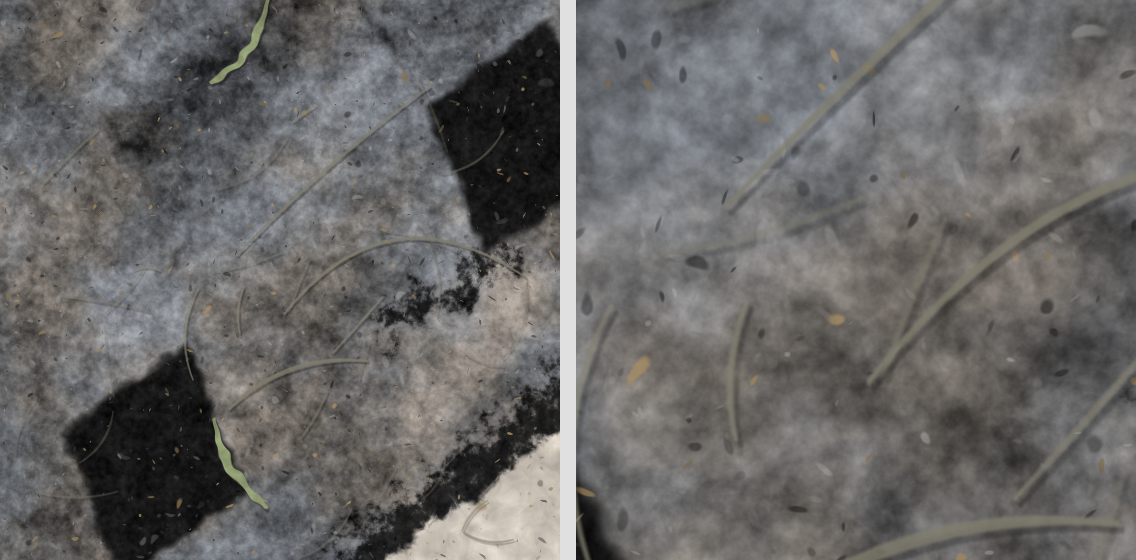
Left: the whole. Right: its middle third, enlarged.
Reproduce this texture procedurally as a Shadertoy shader.

```glsl
// Weathered grey paving with dark soil gaps, a pale stone corner, dry grass and litter.

const vec3 COOL_TINT  = vec3(0.965, 1.0, 1.05);
const vec3 WARM_TINT  = vec3(1.06, 1.0, 0.94);
const vec3 SOIL       = vec3(0.085);
const vec3 PALE_STONE = vec3(0.80, 0.765, 0.72);
const vec3 DRY_GRASS  = vec3(0.50, 0.49, 0.43);
const vec3 GREEN_LEAF = vec3(0.57, 0.62, 0.45);
const vec3 GRIT       = vec3(0.64, 0.64, 0.63);
const vec3 OCHRE      = vec3(0.62, 0.52, 0.36);
const float STONE_VALUE = 0.405;
const float SOFTNESS = 0.0017;
const int STRAND_COUNT = 30;

float hash(vec2 p) {
    vec3 q = fract(p.xyx * 0.1031);
    q += dot(q, q.yzx + 33.33);
    return fract((q.x + q.y) * q.z);
}

vec2 gradient(vec2 cell) {
    float angle = 6.2832 * hash(cell + 71.0);
    return vec2(cos(angle), sin(angle));
}

float noise(vec2 p) {
    vec2 i = floor(p), f = p - i, e = vec2(1, 0);
    vec2 u = f * f * f * (f * (f * 6.0 - 15.0) + 10.0);
    float low = mix(dot(gradient(i), f), dot(gradient(i + e), f - e), u.x);
    float high = mix(dot(gradient(i + e.yx), f - e.yx), dot(gradient(i + 1.0), f - 1.0), u.x);
    return mix(low, high, u.y);
}

float fbm(vec2 p) {
    float sum = 0.0, amp = 0.5;
    for (int k = 0; k < 5; k++) {
        sum += amp * noise(p);
        p = mat2(1.6, 1.2, -1.2, 1.6) * p + 17.3;
        amp *= 0.55;
    }
    return sum;
}

float segment(vec2 p, vec2 a, vec2 b) {
    vec2 ab = b - a;
    return length(p - a - ab * clamp(dot(p - a, ab) / dot(ab, ab), 0.0, 1.0));
}

// Soft band around a segment
float band(vec2 p, vec2 a, vec2 b, float radius) {
    float d = segment(p, a, b) / radius;
    return exp(-d * d);
}

// Slanted four-sided gap between blocks
float gapDistance(vec2 p) {
    return max(abs(dot(p, vec2(-0.57, 0.82))) - 0.142, abs(dot(p, vec2(0.926, 0.377))) - 0.134);
}

// Tapered, bowed strand coverage
float strand(vec2 p, vec2 a, vec2 b, float bend, float width) {
    float len = distance(a, b);
    vec2 dir = (b - a) / len, q = p - a;
    float x = dot(q, dir), t = clamp(x / len, 0.0, 1.0), arch = 4.0 * t * (1.0 - t);
    float slope = 4.0 * bend * (1.0 - 2.0 * t) / len;
    float y = (dot(q, vec2(-dir.y, dir.x)) - bend * arch) / sqrt(1.0 + slope * slope);
    float w = width * mix(0.45, 1.0, arch);
    return 1.0 - smoothstep(max(w - SOFTNESS, 0.0), w + SOFTNESS, length(vec2(x - t * len, y)));
}

// Strand with a faint shadow
void lay(inout vec3 col, vec2 p, vec2 a, vec2 b, float bend, float width, vec3 tint, float alpha) {
    col *= 1.0 - 0.3 * alpha * strand(p + vec2(-0.003, 0.004), a, b, bend, width);
    col = mix(col, tint, alpha * strand(p, a, b, bend, width));
}

// Irregular fleck in some cells: x = coverage, y = random value
vec2 flecks(vec2 p, float cells, float density, float salt) {
    vec2 g = p * cells, id = floor(g) + salt;
    float angle = 6.2832 * hash(id + 3.7);
    vec2 q = fract(g) - 0.35 - 0.3 * vec2(hash(id + 9.1), hash(id + 5.3));
    q = mat2(cos(angle), sin(angle), -sin(angle), cos(angle)) * q;
    q.y *= 1.0 + 1.6 * hash(id + 13.9);
    float radius = mix(0.08, 0.30, pow(hash(id + 21.7), 2.0));
    float cover = 1.0 - smoothstep(radius * 0.6, radius + 0.07, length(q));
    return vec2(cover * step(hash(id), density), hash(id + 31.1));
}

void mainImage(out vec4 fragColor, in vec2 fragCoord) {
    vec2 p = fragCoord / iResolution.y;
    vec2 ragged = vec2(noise(p * 34.0), noise(p * 34.0 + 50.0));
    vec2 w = p + 0.010 * ragged + 0.016 * vec2(noise(p * 11.0), noise(p * 11.0 + 80.0));
    float broad = fbm(p * 4.0 + 3.0), mottle = fbm(w * 21.0), fine = fbm(p * 75.0);

    // Mottled stone with worn light zones and dirty seams
    float brown = band(w, vec2(0.76, 0.26), vec2(0.93, 0.46), 0.07);
    float value = STONE_VALUE + 0.34 * broad + 0.34 * mottle + 0.20 * fine + 0.13 * brown
        + 0.09 * band(w, vec2(0.1, 0.36), vec2(0.36, 0.55), 0.11)
        + 0.08 * band(w, vec2(0.6, 0.85), vec2(0.78, 0.58), 0.10)
        - 0.15 * band(w, vec2(0.56, 1.03), vec2(0.24, 0.75), 0.055)
        - 0.12 * band(w, vec2(0.64, 1.0), vec2(0.75, 0.83), 0.012);
    float warmth = smoothstep(-0.15, 0.25, fbm(p * 3.0 + 40.0) + 0.3 * brown);
    vec3 col = clamp(value, 0.10, 0.68) * mix(COOL_TINT, WARM_TINT, warmth);

    // Soil in the gaps and lower right joints
    float gap = min(gapDistance(w - vec2(0.275, 0.175)), gapDistance(w - vec2(0.925, 0.755)));
    float joint = min(segment(w, vec2(0.88, 0.53), vec2(0.70, 0.42)) - 0.014,
                      segment(w, vec2(1.02, 0.29), vec2(0.66, 0.01)) - 0.040);
    joint += 0.10 * mottle + 0.05 * fine;
    float soil = max(1.0 - smoothstep(-0.012, 0.009, gap), 0.85 - 0.85 * smoothstep(-0.02, 0.025, joint));
    col = mix(col, SOIL * (1.0 + 1.3 * mottle + 1.2 * fine), soil);

    // Pale stone corner
    float corner = dot(w - vec2(1.0, 0.23), vec2(0.595, -0.80)) + 0.03 * mottle;
    col = mix(col, PALE_STONE * (1.0 + 0.35 * mottle + 0.25 * broad), smoothstep(-0.006, 0.008, corner));

    // Dark pits, pale grit and ochre crumbs
    vec2 litter = p + 0.012 * ragged;
    vec2 pits = flecks(litter, 46.0, 0.28, 100.0);
    col *= 1.0 - 0.45 * pits.x * pits.y;
    for (int k = 0; k < 3; k++) {
        float layer = float(k);
        vec2 grit = flecks(litter + 0.37 * layer, 24.0 + 17.0 * layer, 0.22, 200.0 + 60.0 * layer);
        vec3 tint = mix(GRIT, OCHRE, step(0.82, grit.y)) * mix(0.75, 1.15, fract(grit.y * 7.0));
        col = mix(col, tint, grit.x * mix(0.12, 0.75, grit.y * grit.y));
    }

    // Scattered dry strands
    for (int k = 0; k < STRAND_COUNT; k++) {
        vec2 id = vec2(float(k) * 1.7, 4.0), mid = vec2(hash(id), 0.8 * hash(id + 11.0));
        float angle = mix(-0.5, 2.0, hash(id + 23.0)), size = mix(0.02, 0.085, hash(id + 37.0));
        vec2 reach = size * vec2(cos(angle), sin(angle));
        float bend = 0.5 * size * (hash(id + 41.0) - 0.5), alpha = mix(0.25, 0.7, hash(id + 53.0));
        lay(col, p, mid - reach, mid + reach, bend, 0.0022, DRY_GRASS * (0.8 + 0.4 * alpha), alpha);
    }

    // Long blades and two green leaves
    lay(col, p, vec2(0.768, 0.846), vec2(0.423, 0.544), -0.01, 0.003, DRY_GRASS, 0.75);
    lay(col, p, vec2(0.508, 0.44), vec2(0.938, 0.505), 0.1, 0.0032, DRY_GRASS, 0.8);
    lay(col, p, vec2(0.41, 0.27), vec2(0.655, 0.355), 0.03, 0.0042, DRY_GRASS, 0.8);
    vec3 leaf = GREEN_LEAF * (1.0 + 0.6 * mottle);
    lay(col, w, vec2(0.488, 1.01), vec2(0.378, 0.853), 0.02, 0.0075, leaf, 0.9);
    lay(col, w, vec2(0.39, 0.25), vec2(0.475, 0.1), -0.027, 0.0085, leaf, 0.9);

    fragColor = vec4(clamp(col, 0.0, 1.0), 1.0);
}
```
